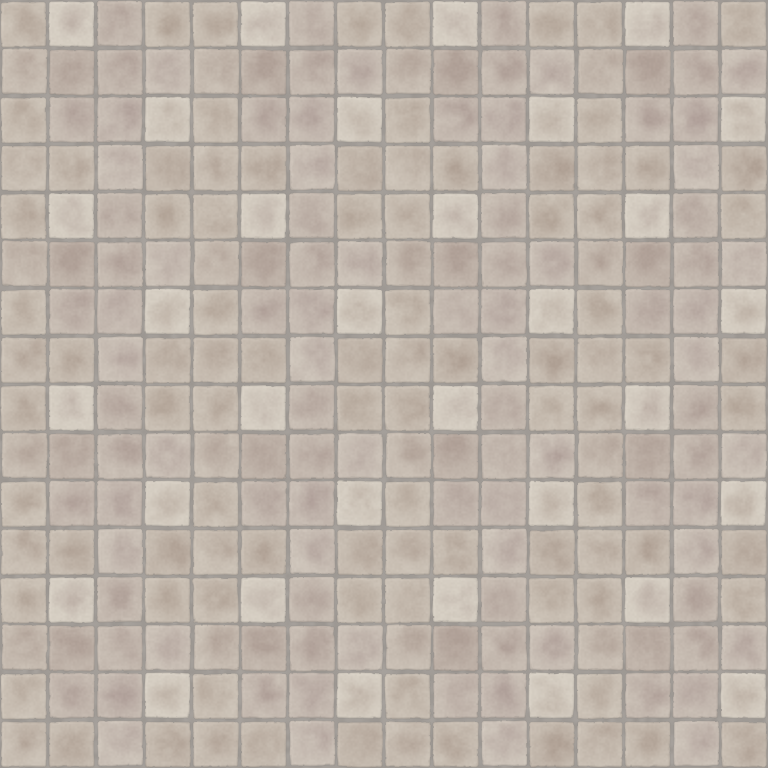
Give the GLSL for this texture, as a WebGL 1 fragment shader.

```glsl
precision highp float;
uniform vec2 u_resolution;

const float TILES = 16.0;        // tiles across and down
const float BLOCK = 4.0;         // tiles before the tones repeat
const float NOISE_WRAP = 128.0;  // lattice period of the noise
const float GROUT_HALF = 0.031;  // half joint width, in tiles
const float CORNER = 0.055;
const float EDGE_WOBBLE = 0.022;
const float EDGE_CHIPS = 0.016;
const float SHIFT = 0.014;       // uneven laying
const float TILT = 0.028;
const float CLOUDING = 0.85;
const float CENTRE_STAIN = 0.34;

const vec3 PALE = vec3(0.835, 0.805, 0.760);
const vec3 STAIN_WARM = vec3(0.690, 0.632, 0.582);
const vec3 STAIN_MAUVE = vec3(0.692, 0.630, 0.605);
const vec3 GROUT = vec3(0.625, 0.605, 0.585);

// Stain depth of each tile in a block: one line per row, bottom row first
const mat4 TONES = mat4(
  0.48, 0.54, 0.44, 0.60,
  0.45, 0.57, 0.58, 0.16,
  0.53, 0.74, 0.58, 0.45,
  0.49, 0.14, 0.57, 0.50);

float hash(vec2 p) {
  return fract(sin(dot(p, vec2(127.1, 311.7))) * 4375.85);
}

float noise(vec2 p) {
  vec2 i = floor(p), f = fract(p);
  f = f * f * (3.0 - 2.0 * f);
  vec2 a = mod(i, NOISE_WRAP), b = mod(i + 1.0, NOISE_WRAP);
  return mix(mix(hash(a), hash(vec2(b.x, a.y)), f.x),
             mix(hash(vec2(a.x, b.y)), hash(b), f.x), f.y);
}

float fbm(vec2 p) {
  float sum = 0.0, amp = 0.533;
  for (int i = 0; i < 4; i++) {
    sum += amp * noise(p);
    p = p * 2.0 + 19.0;
    amp *= 0.5;
  }
  return sum;
}

vec4 pick(float index) {
  return 1.0 - step(0.5, abs(vec4(0.0, 1.0, 2.0, 3.0) - index));
}

float roundedBox(vec2 p, float halfSize, float radius) {
  vec2 q = abs(p) - halfSize + radius;
  return length(max(q, 0.0)) + min(max(q.x, q.y), 0.0) - radius;
}

void main() {
  vec2 uv = gl_FragCoord.xy / u_resolution;
  vec2 grid = uv * TILES;
  vec2 id = floor(grid);
  vec2 cell = mod(id, BLOCK);
  vec2 local = fract(grid) - 0.5;
  vec2 seed = id * 37.0 + 5.0;
  float pixel = TILES / u_resolution.y;

  // Hand-laid outline with wavy, chipped edges
  vec2 laid = local + SHIFT * (vec2(hash(cell + 3.1), hash(cell + 8.7)) * 2.0 - 1.0);
  laid += TILT * (hash(cell + 5.3) - 0.5) * vec2(-laid.y, laid.x);
  float dist = roundedBox(laid, 0.5 - GROUT_HALF, CORNER);
  dist += EDGE_WOBBLE * (noise(local * 5.0 + seed) - 0.5);
  dist += EDGE_CHIPS * smoothstep(0.62, 0.95, noise(local * 17.0 + seed + 11.0));
  float tile = 1.0 - smoothstep(-pixel * 0.8, pixel * 0.8, dist);

  // Cloudy stain, deepest off-centre and fading to pale edges
  float tone = dot(pick(cell.x), TONES * pick(cell.y));
  vec2 heart = vec2(0.05, 0.06) + 0.16 * (vec2(hash(cell + 1.7), hash(cell + 6.2)) - 0.5);
  float centre = 1.0 - smoothstep(0.08, 0.56, length(local - heart));
  float cloud = fbm(local * 3.2 + seed) - 0.5;
  float stain = tone + CLOUDING * cloud * (0.45 + 0.55 * centre);
  stain += CENTRE_STAIN * (centre - 0.42);
  vec3 stainColor = mix(STAIN_WARM, STAIN_MAUVE, hash(cell + 2.4));
  vec3 clay = mix(PALE, stainColor, clamp(stain, 0.0, 1.0));

  // Fine grain, worn pale rim and shaded lower edge
  clay += 0.022 * (noise(local * 23.0 + seed) - 0.5);
  float rim = smoothstep(-0.075, -0.03, dist);
  clay += 0.018 * rim * smoothstep(-0.2, 0.3, local.y - local.x);
  float lip = smoothstep(-0.045, 0.0, dist);
  clay *= 1.0 - lip * (0.05 + 0.07 * smoothstep(0.25, 0.45, -local.y));

  // Sandy joint, darkest against the tile
  vec3 joint = GROUT + 0.045 * (noise(uv * NOISE_WRAP) - 0.5);
  joint *= 0.95 + 0.06 * smoothstep(0.0, 0.025, dist);

  gl_FragColor = vec4(mix(joint, clay, tile), 1.0);
}
```
